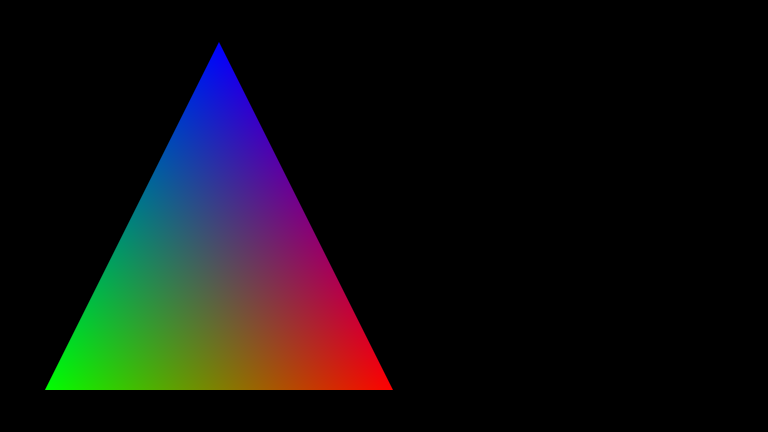
Write a Shadertoy shader that draws this background.

```glsl
// Draws a triangle on black whose red, green and blue corners blend smoothly.

const vec3 RED = vec3(1.0, 0.0, 0.0);
const vec3 GREEN = vec3(0.0, 1.0, 0.0);
const vec3 BLUE = vec3(0.0, 0.0, 1.0);
const vec3 BACKGROUND = vec3(0.0);

float cross2(vec2 a, vec2 b) {
    return a.x * b.y - a.y * b.x;
}

// Weights of the counter-clockwise corners a, b, c at point p; they sum to one.
vec3 barycentric(vec2 p, vec2 a, vec2 b, vec2 c) {
    float area = cross2(b - a, c - a);
    float wa = cross2(c - b, p - b) / area;
    float wb = cross2(a - c, p - c) / area;
    return vec3(wa, wb, 1.0 - wa - wb);
}

// Distance to the nearest edge line, positive inside the triangle.
float insideDistance(vec3 weights, vec2 a, vec2 b, vec2 c) {
    float area = cross2(b - a, c - a);
    vec3 heights = area / vec3(length(c - b), length(a - c), length(b - a));
    vec3 d = weights * heights;
    return min(d.x, min(d.y, d.z));
}

void mainImage(out vec4 fragColor, in vec2 fragCoord) {
    // Canvas height is one unit
    vec2 p = fragCoord / iResolution.y;
    float pixel = 1.0 / iResolution.y;

    // Corners
    vec2 left = vec2(0.104, 0.0972);
    vec2 right = vec2(0.9097, 0.0972);
    vec2 apex = vec2(0.5069, 0.9028);

    // Corner colours blended by weight
    vec3 weights = barycentric(p, left, right, apex);
    vec3 blend = mat3(GREEN, RED, BLUE) * clamp(weights, 0.0, 1.0);

    // Smooth edge, one pixel wide
    float edge = insideDistance(weights, left, right, apex);
    float coverage = clamp(edge / pixel + 0.5, 0.0, 1.0);

    fragColor = vec4(mix(BACKGROUND, blend, coverage), 1.0);
}
```
